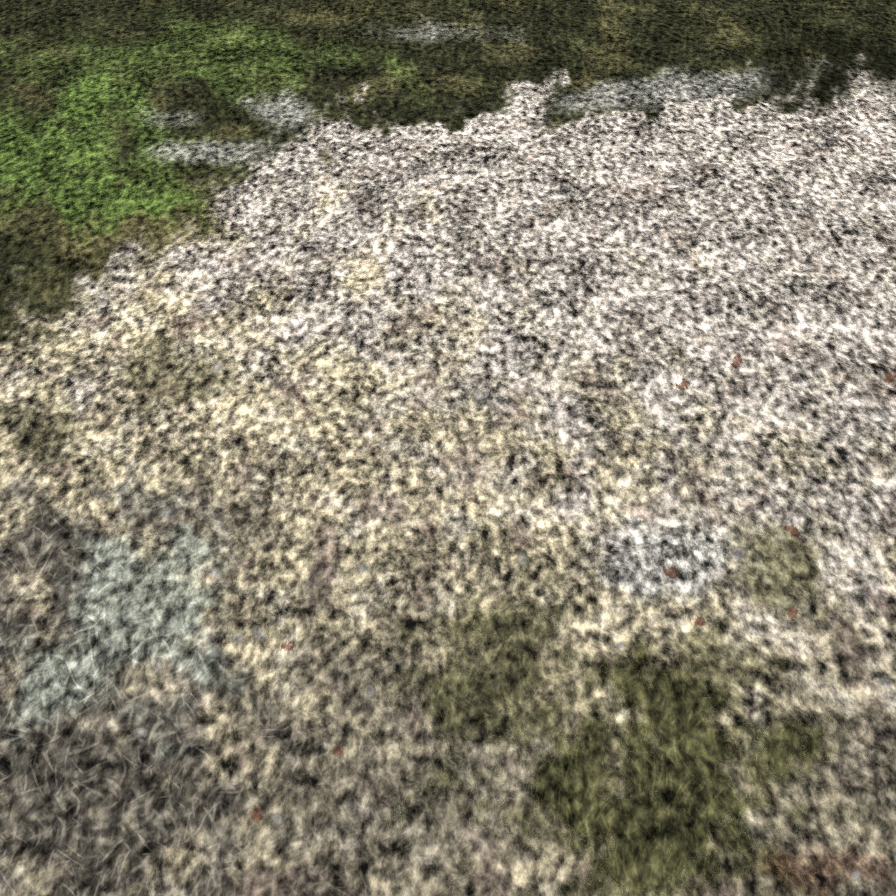
Write a WebGL 2 fragment shader that draws this texture.

```glsl
#version 300 es
precision highp float;
// A sunlit slope of pale lichen and moss, with shrubs, stones and a dark heath bank behind.
uniform vec2 u_resolution;
out vec4 fragColor;
// Colours
const vec3 CREAM = vec3(0.65, 0.61, 0.51), ASH = vec3(0.64, 0.61, 0.575);
const vec3 STRAW = vec3(0.71, 0.68, 0.62), EARTH = vec3(0.46, 0.41, 0.37);
const vec3 SHADE = vec3(0.29, 0.275, 0.25), SHRUB = vec3(0.27, 0.265, 0.18);
const vec3 HEATH = vec3(0.2, 0.205, 0.145), MOSS = vec3(0.37, 0.35, 0.24);
const vec3 MEADOW = vec3(0.34, 0.41, 0.22), STONE = vec3(0.66, 0.65, 0.63);
const vec3 BLUISH = vec3(0.49, 0.51, 0.47), RUST = vec3(0.5, 0.35, 0.28);
// Texture controls
const float HORIZON = 1.6, LUMP_CONTRAST = 0.85, GRAIN_CONTRAST = 1.65, CELL_SCALE = 110.0;
const int LEAVES = 30;
// Canvas position and ragged-rim noise, shared by all patches
vec2 p;
float wobble;

vec2 hash2(vec2 v) {
  vec3 h = fract(v.xyx * vec3(0.1031, 0.103, 0.0973));
  h += dot(h, h.yzx + 33.33);
  return fract((h.xx + h.yz) * h.zy);
}
float corner(vec2 cell, vec2 offset) {
  float a = 6.2832 * hash2(cell).x;
  return dot(vec2(cos(a), sin(a)), offset);
}
float gradientNoise(vec2 v) {
  vec2 i = floor(v), f = v - i, u = f * f * (3.0 - 2.0 * f), e = vec2(1, 0);
  return mix(mix(corner(i, f), corner(i + e, f - e), u.x),
             mix(corner(i + e.yx, f - e.yx), corner(i + 1.0, f - 1.0), u.x), u.y);
}
float fbm(vec2 v) {
  float sum = 0.0, amp = 0.55;
  for (int i = 0; i < 4; i++) {
    sum += amp * gradientNoise(v);
    v = mat2(1.6, 1.2, -1.2, 1.6) * v + 7.3;
    amp *= 0.6;
  }
  return sum;
}
// Distance to the nearest scattered point: rounded lichen heads
float cells(vec2 v) {
  float d = 2.0;
  for (int k = 0; k < 9; k++) {
    vec2 c = floor(v) + vec2(k % 3, k / 3) - 1.0;
    d = min(d, length(c + hash2(c) - v));
  }
  return d;
}
mat2 turn(float a) { return mat2(cos(a), sin(a), -sin(a), cos(a)); }
// Thin crossing strands from stretched, gently bent noise
float strands(vec2 v, float spread) {
  float s = 0.0;
  v += 0.02 * vec2(gradientNoise(v * 19.0), gradientNoise(v * 23.0 + 5.0));
  for (int i = 0; i < 3; i++) {
    vec2 q = turn((float(i) - 0.8) * spread) * v * vec2(170, 45) + float(i) * 31.7;
    s = max(s, smoothstep(0.1, 0.55, gradientNoise(q)));
  }
  return s;
}
// Soft patch by centre and radii
float blob(float x, float y, float rx, float ry) {
  return 1.0 - smoothstep(0.4, 1.35, length((p - vec2(x, y)) / vec2(rx, ry)) + 2.0 * wobble);
}

void main() {
  p = gl_FragCoord.xy / u_resolution;
  wobble = fbm(p * 15.0);
  vec2 q = vec2(p.x - 0.5, 1.2) / (HORIZON - p.y);  // receding ground
  float lump = fbm(q * vec2(15, 19));
  float grain = fbm(q * vec2(105, 100) + 0.6 * lump);

  // Lichen slope
  float ashen = smoothstep(0.4, 0.75, p.y + 0.45 * (p.x - 0.5) + 0.6 * wobble);
  vec3 col = mix(CREAM, ASH, ashen);
  col = mix(col, STRAW, smoothstep(0.0, 0.3, fbm(q * 26.0 + 9.0)) * 0.6);
  col = mix(col, EARTH, smoothstep(0.04, 0.32, fbm(q * 22.0 + 40.0)) * mix(0.8, 0.5, ashen));
  col *= 0.93 + 0.15 * smoothstep(0.1, 0.75, p.y);

  // Shadowed corner, litter, pale blue lichen
  float shade = max(blob(0.06, 0.14, 0.22, 0.27), blob(0.07, 0.37, 0.09, 0.06));
  shade = max(shade, 0.6 * blob(0.21, 0.42, 0.1, 0.05));
  float litter = max(0.5 * blob(0.45, 0.11, 0.3, 0.17), 0.45 * blob(0.92, 0.11, 0.16, 0.17));
  col = mix(col, SHADE, max(shade * 0.92, litter));
  col = mix(col, BLUISH, 0.8 * max(blob(0.17, 0.33, 0.08, 0.1), blob(0.06, 0.24, 0.08, 0.05)));

  // Shrubs and bare slab
  float shrub = max(blob(0.74, 0.12, 0.15, 0.16), 0.75 * blob(0.56, 0.24, 0.09, 0.11));
  shrub = max(shrub, 0.6 * max(blob(0.8, 0.25, 0.07, 0.05), blob(0.87, 0.36, 0.06, 0.07)));
  shrub = max(shrub, 0.45 * max(blob(0.05, 0.53, 0.06, 0.04), blob(0.18, 0.58, 0.05, 0.03)));
  col = mix(col, SHRUB, shrub * 0.95);
  col = mix(col, RUST, 0.4 * blob(0.92, 0.035, 0.06, 0.025));
  col = mix(col, STONE * 1.1, 0.8 * blob(0.745, 0.38, 0.075, 0.05));

  // Dark heath beyond the crest, fading into brown moss on the left
  float crest = 0.63 + 0.23 * smoothstep(-0.02, 0.42, p.x) + 0.055 * smoothstep(0.4, 1.0, p.x);
  float soft = mix(0.035, 0.012, smoothstep(0.2, 0.45, p.x));
  float heath = smoothstep(-soft, soft, p.y - crest - 0.13 * wobble);
  vec3 bank = mix(HEATH, MOSS, smoothstep(-0.05, 0.3, fbm(p * vec2(14, 26))) * 0.6);
  bank = mix(bank, MOSS, 0.85 * blob(0.17, 0.75, 0.2, 0.07));
  bank = mix(bank, MEADOW, max(blob(0.06, 0.83, 0.18, 0.065), 0.6 * blob(0.22, 0.93, 0.2, 0.04)));
  col = mix(col, bank, heath);
  float rocks = max(blob(0.235, 0.83, 0.08, 0.016), blob(0.32, 0.873, 0.04, 0.02));
  rocks = max(rocks, 0.7 * max(blob(0.2, 0.868, 0.035, 0.014), blob(0.48, 0.962, 0.07, 0.014)));
  rocks = max(rocks, blob(0.76, 0.826 + 0.1 * p.x, 0.16, 0.016));
  col = mix(col, STONE * 0.88, rocks * 0.8);
  col = mix(col, HEATH * 0.65, blob(0.95, 0.925, 0.09, 0.035));

  // Relief, grain and strands
  float tone = 1.0 + LUMP_CONTRAST * lump + GRAIN_CONTRAST * grain;
  tone += (1.0 - heath) * (0.22 - 0.46 * cells(q * CELL_SCALE));
  col *= max(tone, 0.2);
  float green = max(heath, shrub), dim = max(max(shade, shrub), max(heath * 0.6, litter));
  vec3 bladeColor = mix(vec3(0.21, 0.2, 0.18), vec3(0.11, 0.115, 0.07), green);
  col += strands(p, mix(0.9, 0.35, green)) * bladeColor * dim;

  // Fallen leaves
  for (int i = 0; i < LEAVES; i++) {
    vec2 h = hash2(vec2(i, 17)), k = hash2(vec2(i, 53));
    vec2 d = turn(6.28 * k.x) * (p - h * vec2(1.0, 0.6));
    float leaf = 1.0 - smoothstep(0.6, 1.1, length(d / vec2(0.008, 0.006)) + 2.0 * grain);
    col = mix(col, mix(RUST, STONE, step(0.4, k.y)) * (1.0 + grain), leaf * 0.7);
  }
  fragColor = vec4(clamp(col, 0.0, 1.0), 1.0);
}
```
